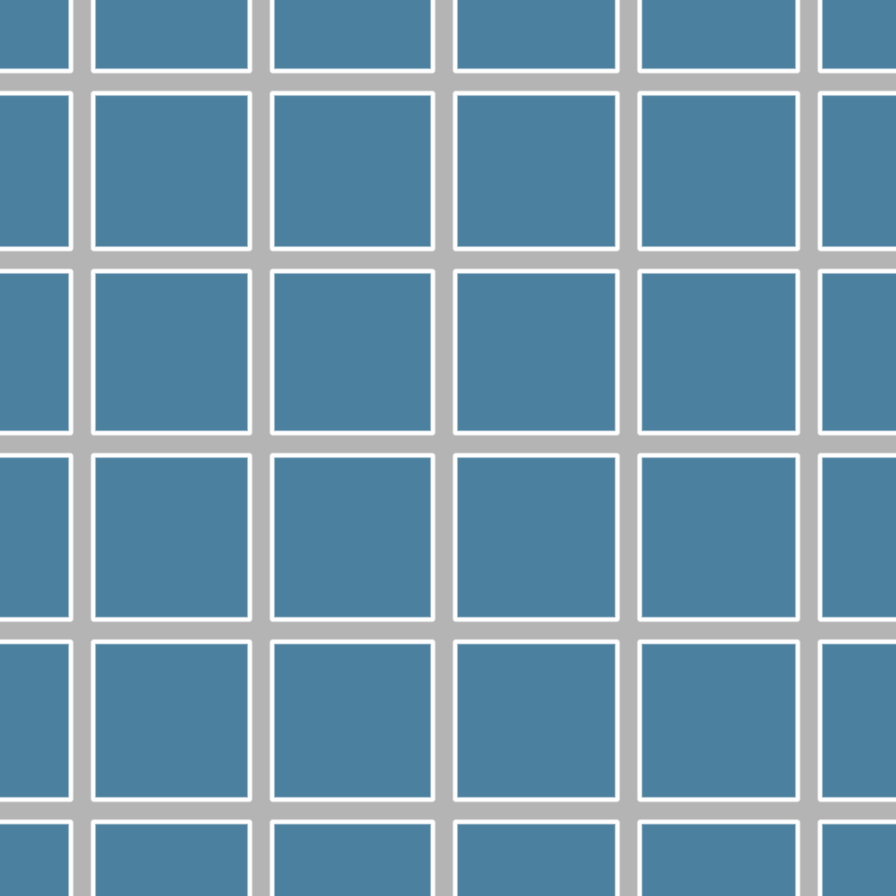
This pattern is drawn by a Shadertoy shader. Its source:

```glsl
// Square blue tiles with white rims, set in a grey grout grid.
// Each pixel measures its distance to the nearest grout lines, whose
// spacing drifts slightly; two tile distances then layer rim and glaze.

const float PI = 3.14159265;

// Centre of the grout line with the given index, per axis.
vec2 groutLine(vec2 index) {
    vec2 drift = sin(0.5 * PI * index) - 0.35 * cos(0.5 * PI * index);
    return vec2(0.4964, 0.4970) + index * vec2(0.2028, 0.2033)
         + vec2(0.0023, 0.0035) * drift;
}

// Signed distance to a tile inset from its grout lines, negative inside.
float tileDistance(vec2 toLine, float inset, float radius) {
    vec2 corner = inset + radius - toLine;
    return length(max(corner, 0.0)) + min(max(corner.x, corner.y), 0.0) - radius;
}

void mainImage(out vec4 fragColor, in vec2 fragCoord) {
    // Rows are counted from the top.
    vec2 p = fragCoord / iResolution.y;
    p.y = 1.0 - p.y;

    // Distance to the nearest grout line on each axis.
    vec2 index = floor((p - vec2(0.4964, 0.4970)) / vec2(0.2028, 0.2033) + 0.5);
    vec2 toLine = abs(p - groutLine(index));

    // Rim with softened outer corners, glaze with crisp ones.
    float soft = max(0.0014, 0.75 / iResolution.y);
    float rim = 1.0 - smoothstep(-soft, soft, tileDistance(toLine, 0.0099, 0.0035));
    float glaze = 1.0 - smoothstep(-soft, soft, tileDistance(toLine, 0.0150, 0.0005));

    // Layers from grout up to glaze.
    vec3 color = vec3(0.706);
    color = mix(color, vec3(0.995), rim);
    color = mix(color, vec3(0.298, 0.502, 0.624), glaze);
    fragColor = vec4(color, 1.0);
}
```
